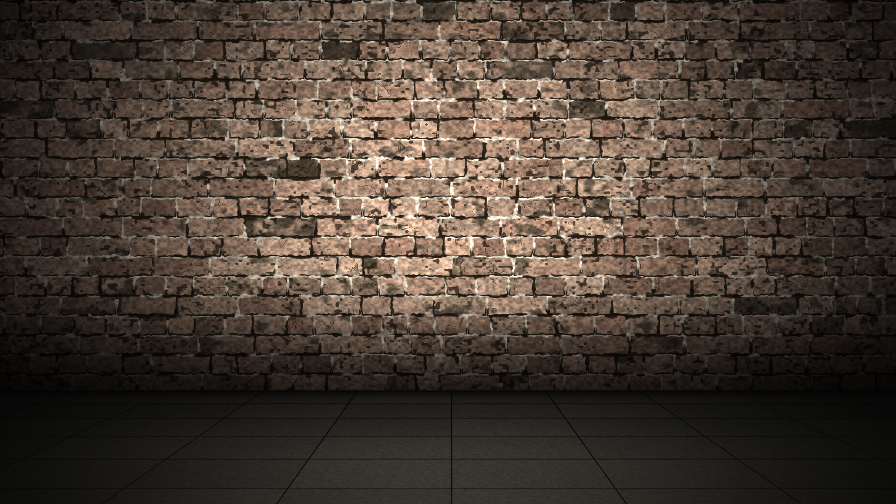
This background is drawn by a Shadertoy shader. Its source:

```glsl
// A weathered brick wall under a soft spotlight, above a dark tiled floor.
#define ROW_HEIGHT 0.03896
#define ROW_OFFSET 0.0231
#define BRICK_LENGTH 0.122
#define MORTAR_HALF 0.0021
#define FLOOR_TOP 0.226
#define HORIZON 0.486
#define CENTER_X 0.504
#define TILE_SIZE vec2(0.714, 0.322)
#define LIGHT_Y 0.64
#define GRAIN 0.95

const vec3 BRICK_PALE = vec3(0.70, 0.595, 0.505);
const vec3 BRICK_RED  = vec3(0.57, 0.44, 0.365);
const vec3 BRICK_SOOT = vec3(0.27, 0.235, 0.185);
const vec3 MORTAR     = vec3(0.90, 0.85, 0.77);
const vec3 CREVICE    = vec3(0.10, 0.075, 0.05);
const vec3 STONE      = vec3(0.215, 0.205, 0.18);

float hash(vec2 p) {
    vec3 q = fract(vec3(p.xyx) * 0.1031);
    q += dot(q, q.yzx + 33.33);
    return fract((q.x + q.y) * q.z);
}

float noise(vec2 p) {
    vec2 i = floor(p), f = fract(p);
    f = f * f * (3.0 - 2.0 * f);
    return mix(mix(hash(i), hash(i + vec2(1, 0)), f.x),
               mix(hash(i + vec2(0, 1)), hash(i + vec2(1, 1)), f.x), f.y);
}

float fbm(vec2 p) {
    float sum = 0.0, gain = 0.5;
    for (int i = 0; i < 4; i++) {
        sum += gain * noise(p);
        p = p * 2.03 + 17.3;
        gain *= 0.5;
    }
    return sum / 0.9375;
}

// Position of the upright joint numbered i in a row, in brick lengths
float joint(float i, float row) {
    return i + 0.22 * (hash(vec2(i + 50.0, row + 7.0)) - 0.5);
}

// Signed distance to the brick around p; also its local position and id
float brick(vec2 p, out vec2 local, out vec2 id) {
    float y = (p.y - ROW_OFFSET) / ROW_HEIGHT;
    float row = floor(y);
    float s = p.x / BRICK_LENGTH + hash(vec2(row, 3.0)) + 4.0;
    float i = floor(s);
    if (s < joint(i, row)) i -= 1.0;
    else if (s > joint(i + 1.0, row)) i += 1.0;
    float left = joint(i, row), right = joint(i + 1.0, row);
    id = vec2(i, row);

    // Even rows are mostly headers, odd rows mostly stretchers
    float splitChance = mod(row, 2.0) < 0.5 ? 0.88 : 0.25;
    if (hash(id + 21.0) < splitChance) {
        float middle = mix(left, right, 0.42 + 0.16 * hash(id + 5.0));
        if (s < middle) right = middle;
        else { left = middle; id.x += 0.5; }
    }
    local = vec2((s - 0.5 * (left + right)) * BRICK_LENGTH, (fract(y) - 0.5) * ROW_HEIGHT);
    vec2 halfSize = vec2(0.5 * (right - left) * BRICK_LENGTH, 0.5 * ROW_HEIGHT) - MORTAR_HALF;
    vec2 q = abs(local) - halfSize + 0.002;
    return length(max(q, 0.0)) + min(max(q.x, q.y), 0.0) - 0.002;
}

vec3 wall(vec2 p, float px) {
    // Ragged outlines
    vec2 warp = vec2(noise(p * 35.0), noise(p * 35.0 + 70.0)) - 0.5;
    vec2 chips = vec2(noise(p * 190.0), noise(p * 190.0 + 31.0)) - 0.5;
    vec2 local, id;
    float d = brick(p + 0.003 * warp + 0.0032 * chips, local, id);
    float grain = fbm(p * vec2(150.0, 190.0)) - 0.5;
    float stain = fbm(p * vec2(26.0, 44.0) + id * 3.7);

    // Brick faces of varied tone, a few of them blackened
    float tone = hash(id * 2.0 + 11.0);
    vec3 face = mix(BRICK_RED, BRICK_PALE, clamp(0.75 * tone + stain - 0.35, 0.0, 1.0));
    float sooty = smoothstep(0.94, 0.96, hash(id * 2.0 + 43.0)) * smoothstep(0.3, 0.55, stain);
    face = mix(face, BRICK_SOOT, max(sooty * 0.9, 0.75 * smoothstep(0.62, 0.78, stain)));
    face *= 0.86 + 0.28 * hash(id * 2.0 + 77.0);
    face *= 1.03 + GRAIN * grain;

    // Pits and short cracks
    float pit = smoothstep(0.66, 0.82, noise(p * vec2(130.0, 170.0) + 8.0));
    pit *= smoothstep(0.40, 0.62, noise(p * 28.0 + 3.0));
    vec2 bent = p * vec2(30.0, 46.0) + 0.9 * vec2(noise(p * 120.0), noise(p * 120.0 + 40.0));
    float vein = abs(noise(bent + id) - 0.5);
    float crack = (1.0 - smoothstep(0.0, 0.04, vein)) * smoothstep(0.55, 0.70, noise(p * 34.0 + 9.0));
    face = mix(face, CREVICE, max(0.6 * crack, 0.7 * pit));

    // Pale mortar, smeared in places, with hollow dark gaps
    vec3 bed = MORTAR * (0.95 + GRAIN * grain);
    bed = mix(bed, CREVICE, 0.92 * smoothstep(0.50, 0.64, noise(p * 48.0 + 5.0)));
    float smear = 0.0016 * smoothstep(0.55, 0.8, noise(p * 60.0 + 14.0));
    vec3 color = mix(face, bed, smoothstep(-0.6 * px, 0.6 * px, d + smear));

    // Shade beneath each brick
    float lip = 1.0 - smoothstep(0.0004, 0.0016 + 0.6 * px, abs(d - 0.0003));
    lip *= smoothstep(0.002, -0.012, local.y) * smoothstep(0.25, 0.5, noise(p * 58.0));
    color = mix(color, CREVICE, 0.92 * lip);

    // Spotlight, falling away toward the foot and the sides
    vec2 off = p - vec2(CENTER_X * iResolution.x / iResolution.y, LIGHT_Y);
    float rise = max(off.y, 0.0);
    float light = exp(-2.1 * off.x * off.x - 4.4 * rise * rise);
    light *= mix(0.13, 1.0, smoothstep(0.19, 0.52, p.y));
    return color * (1.18 * light + 0.01);
}

vec3 ground(vec2 p, float px) {
    float x = p.x - CENTER_X * iResolution.x / iResolution.y;
    float depth = HORIZON - p.y;
    vec2 tile = vec2(x, 1.0) / depth / TILE_SIZE - vec2(0.0, 0.82);
    vec2 toSeam = abs(fract(tile + 0.5) - 0.5) * TILE_SIZE * vec2(depth, depth * depth);
    vec2 seams = 1.0 - smoothstep(vec2(0.0003), vec2(0.0009 + 0.7 * px), toSeam);
    float seam = max(seams.x * 0.8, seams.y * 0.38);
    vec3 color = STONE * (0.82 + 0.36 * fbm(tile * vec2(60.0, 40.0)));
    color *= 0.94 + 0.12 * hash(floor(tile) + 60.0);
    color *= 1.0 - seam;
    float light = exp(-2.0 * x * x) * mix(0.5, 1.0, smoothstep(FLOOR_TOP, 0.08, p.y));
    light *= mix(0.35, 1.0, smoothstep(0.0, 0.022, FLOOR_TOP - p.y));
    return color * light + 0.006;
}

void mainImage(out vec4 fragColor, in vec2 fragCoord) {
    float px = 1.0 / iResolution.y;
    vec2 p = fragCoord * px;
    float wallMask = smoothstep(-px, px, p.y - FLOOR_TOP);
    vec3 color = mix(ground(p, px), wall(p, px), wallMask);
    fragColor = vec4(clamp(color, 0.0, 1.0), 1.0);
}
```
